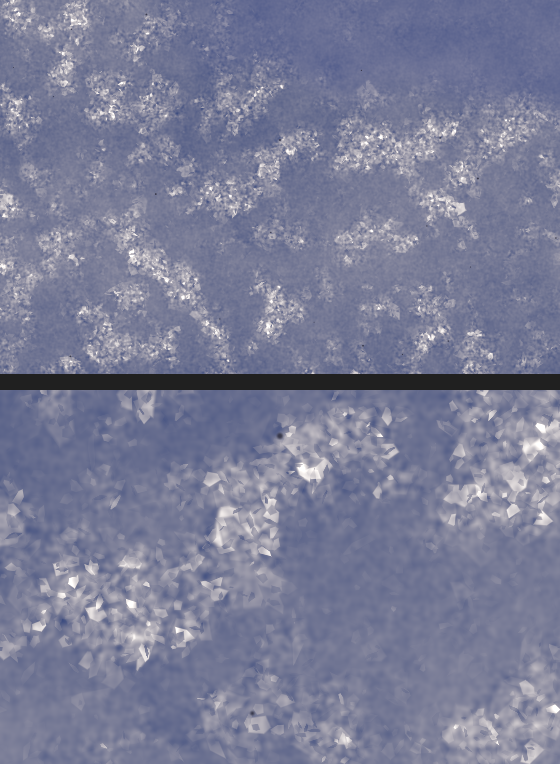
Top: the whole. Bottom: its middle third, enlarged.
Give the GLSL for this texture, as a Shadertoy shader.

```glsl
vec2 hash2(vec2 p) {
    vec3 q = fract(vec3(p.xyx) * vec3(0.1031, 0.1030, 0.0973));
    q += dot(q, q.yzx + 33.33);
    return fract((q.xx + q.yz) * q.zy);
}

float cornerSlope(vec2 cell, vec2 corner, vec2 f) {
    return dot(hash2(cell + corner + 57.0) * 2.0 - 1.0, f - corner);
}

float gradientNoise(vec2 p) {
    vec2 cell = floor(p), f = fract(p);
    vec2 u = f * f * f * (f * (f * 6.0 - 15.0) + 10.0);
    vec2 e = vec2(0.0, 1.0);
    return mix(mix(cornerSlope(cell, e.xx, f), cornerSlope(cell, e.yx, f), u.x),
               mix(cornerSlope(cell, e.xy, f), cornerSlope(cell, e.yy, f), u.x), u.y);
}

// Smooth blue hollow in the upper right
float hollow(vec2 p) {
    float rim = p.y - 0.86 + 0.12 * p.x + 0.08 * gradientNoise(p * 5.0);
    return smoothstep(-0.05, 0.1, rim) * smoothstep(0.3, 0.75, p.x);
}

// Density of the loose crystal clumps
float clump(vec2 p) {
    float n = 0.5 * gradientNoise(p * 4.0 + 3.0) + gradientNoise(p * 9.0 + 9.0)
            + 0.7 * gradientNoise(p * 21.0 + 5.0);
    return (0.1 + 0.9 * smoothstep(-0.2, 0.5, n)) * (1.0 - 0.85 * hollow(p));
}

// Irregular five-sided ice plate
float plateDistance(vec2 q, vec2 seed) {
    float d = -1.0;
    for (int k = 0; k < 5; k++) {
        vec2 h = hash2(seed + float(k) * 17.3);
        float angle = 1.2566 * (float(k) + 0.7 * h.x);
        d = max(d, dot(q, vec2(cos(angle), sin(angle))) - mix(0.45, 1.0, h.y));
    }
    return d;
}

// One layer of scattered plates laid over the tone beneath
float addPlates(float tone, float ground, vec2 p, float scale, float layer) {
    vec2 home = floor(p * scale);
    for (int j = -1; j <= 1; j++)
    for (int i = -1; i <= 1; i++) {
        vec2 cell = home + vec2(i, j);
        vec2 seed = cell + layer * 71.0 + 20.0;
        vec2 place = hash2(seed), look = hash2(seed + 133.0), form = hash2(seed + 311.0);
        vec2 center = (cell + place) / scale;
        vec2 q = (p - center) * scale;
        if (dot(q, q) > 1.0) continue;

        float cover = clump(center);
        if (form.x > 0.25 + 0.7 * cover) continue;

        float turn = 6.2832 * form.y;
        q = mat2(cos(turn), -sin(turn), sin(turn), cos(turn)) * q;
        float size = mix(0.28, 0.65, place.y);
        q /= size * vec2(1.0, mix(0.25, 0.9, look.x));

        float soft = max(0.1, 0.8 * scale / (iResolution.y * size));
        float alpha = 1.0 - smoothstep(-soft, soft, plateDistance(q, seed));
        float glint = 0.62 * pow(look.y, 5.0) * (0.85 + 0.4 * q.x);
        float lit = ground + cover * (0.24 * look.x - 0.09 + glint);
        tone = mix(tone, lit, 0.8 * alpha);
    }
    return tone;
}

// Sparse dark specks of dirt
float dirt(vec2 p) {
    vec2 cell = floor(p * 9.0);
    vec2 place = 0.2 + 0.6 * hash2(cell + 401.0), look = hash2(cell + 503.0);
    float radius = mix(0.008, 0.022, look.y);
    float d = length(fract(p * 9.0) - place) - radius;
    return step(look.x, 0.17) * (1.0 - smoothstep(-0.015, 0.015, d));
}

void mainImage(out vec4 fragColor, in vec2 fragCoord) {
    vec2 p = fragCoord / iResolution.y;
    float shade = hollow(p), cover = clump(p);

    // Soft snow bed, brightest across the middle
    float ground = 0.425 + 0.09 * gradientNoise(p * 2.3) - 0.025 * shade + 0.1 * cover * cover;
    ground += 0.05 * gradientNoise(p * 7.0) + 0.05 * gradientNoise(p * 15.0);
    ground += 0.03 * smoothstep(0.4, 0.0, abs(p.y - 0.5)) - 0.02 * smoothstep(0.3, 0.0, p.y);
    float tone = ground + 0.1 * (0.3 + cover) * gradientNoise(p * 42.0);

    // Crystals from broad to fine
    float scale = 15.0;
    for (int i = 0; i < 6; i++) {
        tone = addPlates(tone, ground, p, scale, float(i));
        scale *= 1.45;
    }

    // Granular frost
    float frost = gradientNoise(p * 75.0) + gradientNoise(p * 140.0 + 31.0);
    tone += (0.03 + 0.25 * cover) * frost;

    // Blue shadow to warm white
    float t = tone - 0.38;
    vec3 color = vec3(tone, 0.41 + 0.8 * t + 0.2 * t * t, 0.55 + 0.4 * t + 0.45 * t * t);
    color.b += 0.02 * shade;
    color = mix(color, vec3(0.16, 0.16, 0.22), 0.8 * dirt(p));
    fragColor = vec4(clamp(color, 0.0, 1.0), 1.0);
}
```
